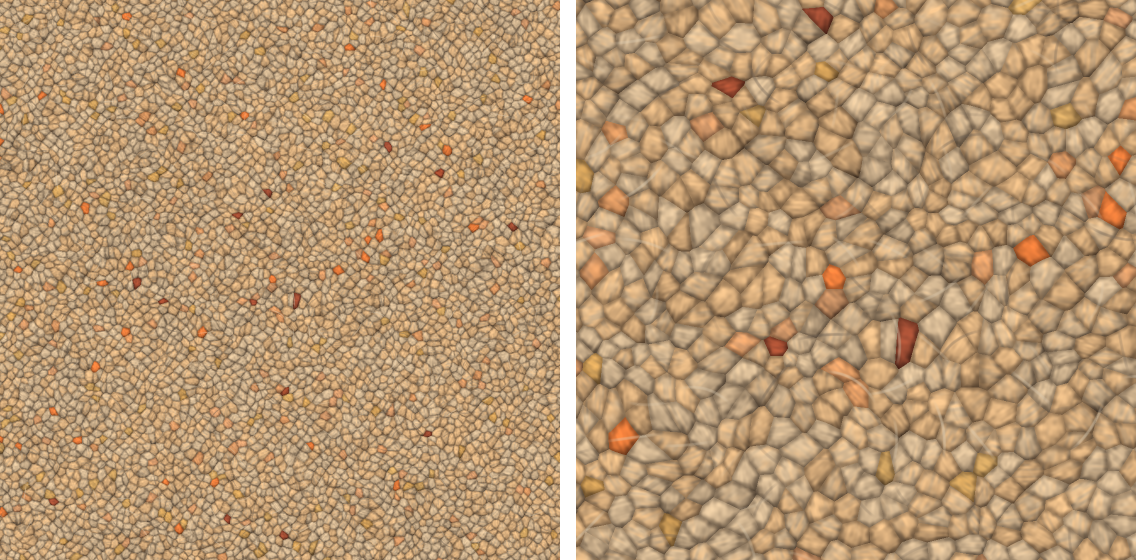
Left: the whole. Right: its middle third, enlarged.
A Shadertoy shader for this texture:

```glsl
// Nubby wool cloth: a diagonal, jittered cell pattern forms small round tufts.
// Each tuft is lit from above, streaked by fibres and tinted on its own;
// loose hairs lie on top. Four samples per pixel smooth the edges.

const float TUFTS_ACROSS = 72.0;
const float HAIRS_ACROSS = 34.0;
const float WEAVE_ANGLE = 0.72;
const vec2 LIGHT_DIR = vec2(-0.35, 0.94);

const vec3 GAP_BROWN = vec3(0.36, 0.30, 0.23);
const vec3 WOOL_CREAM = vec3(0.90, 0.785, 0.615);
const vec3 COOL_TINT = vec3(0.995, 0.99, 1.01);
const vec3 WARM_TINT = vec3(1.03, 0.95, 0.87);
const vec3 FLECK_ORANGE = vec3(1.08, 0.66, 0.40);
const vec3 FLECK_RED = vec3(0.82, 0.38, 0.30);
const vec3 FLECK_GOLD = vec3(1.00, 0.83, 0.42);
const vec3 HAIR_PALE = vec3(0.87, 0.81, 0.71);
const vec3 HAIR_DARK = vec3(0.42, 0.37, 0.32);

vec3 hash3(vec2 p) {
    vec3 q = fract(vec3(p.xyx) * vec3(0.1031, 0.1030, 0.0973));
    q += dot(q, q.yxz + 33.33);
    return fract((q.xxy + q.yzz) * q.zyx);
}

float valueNoise(vec2 p) {
    vec2 cell = floor(p);
    vec2 f = fract(p);
    f = f * f * (3.0 - 2.0 * f);
    float low = mix(hash3(cell).x, hash3(cell + vec2(1, 0)).x, f.x);
    float high = mix(hash3(cell + vec2(0, 1)).x, hash3(cell + vec2(1, 1)).x, f.x);
    return mix(low, high, f.y);
}

mat2 rotation(float angle) {
    float c = cos(angle), s = sin(angle);
    return mat2(c, s, -s, c);
}

// Finds the nearest tuft: its id, the offset from its centre, and
// the distances to the nearest and second nearest centres.
void nearestTuft(vec2 p, float jitter, out vec2 id, out vec2 offset, out vec2 dist) {
    vec2 cell = floor(p);
    dist = vec2(8.0);
    id = cell;
    offset = vec2(0.0);
    for (int y = -1; y <= 1; y++)
    for (int x = -1; x <= 1; x++) {
        vec2 candidate = cell + vec2(x, y);
        vec2 centre = candidate + 0.5 + jitter * (hash3(candidate + 57.0).xy - 0.5);
        vec2 delta = p - centre;
        float d = length(delta);
        if (d < dist.x) {
            dist = vec2(d, dist.x);
            id = candidate;
            offset = delta;
        } else {
            dist.y = min(dist.y, d);
        }
    }
}

// Most tufts blend cool and warm beige; a few are dyed flecks.
vec3 tuftTint(vec3 rnd, float variation) {
    vec3 tint = mix(COOL_TINT, WARM_TINT, smoothstep(0.2, 0.85, rnd.x + variation));
    tint = mix(tint, FLECK_GOLD, 0.55 * step(0.975, rnd.y));
    tint = mix(tint, FLECK_ORANGE, 0.40 * step(rnd.y, 0.025));
    tint = mix(tint, FLECK_ORANGE, step(0.994, rnd.z));
    return mix(tint, FLECK_RED, 0.85 * step(rnd.z, 0.003));
}

vec3 woolTufts(vec2 uv) {
    mat2 weave = rotation(WEAVE_ANGLE);
    vec2 warp = vec2(valueNoise(uv * 25.0), valueNoise(uv * 25.0 + 91.0)) - 0.5;
    vec2 p = weave * (uv * TUFTS_ACROSS + 0.9 * warp) + 150.0;
    vec2 id, offset, dist;
    nearestTuft(p, 0.72, id, offset, dist);
    vec3 rnd = hash3(id + 11.0);

    // Fibres run along a random direction in each tuft.
    vec2 along = rotation(6.2832 * rnd.y) * offset;
    float fibre = valueNoise(along * vec2(2.5, 8.0) + id * 17.0) - 0.5;
    float fuzz = valueNoise(uv * 330.0 + 40.0) - 0.5;
    float patches = valueNoise(uv * 9.0 + 5.0) - 0.5;

    // Rounded body, dark gaps between tufts and light from above.
    float body = smoothstep(0.0, 0.45, dist.y - dist.x + 0.12 * fuzz);
    float shade = 0.20 + 0.40 * body + 0.28 * (1.0 - 1.3 * dist.x * dist.x);
    shade += 0.24 * dot(offset, weave * LIGHT_DIR);
    shade += 0.24 * fibre + 0.22 * fuzz + 0.05 * patches + 0.16 * (rnd.z - 0.5);
    vec3 wool = mix(GAP_BROWN, WOOL_CREAM, clamp(shade, -0.2, 1.12));
    return wool * tuftTint(rnd, 0.5 * fibre + 0.2 * patches);
}

// Lays one short, slightly bent hair per cell over the wool.
vec3 addHairs(vec3 base, vec2 uv) {
    vec2 p = uv * HAIRS_ACROSS + 20.0;
    vec2 cell = floor(p);
    for (int y = -1; y <= 1; y++)
    for (int x = -1; x <= 1; x++) {
        vec2 id = cell + vec2(x, y);
        vec3 rnd = hash3(id + 203.0);
        vec2 q = rotation(3.1416 * rnd.z) * (p - id - rnd.xy);
        q.y += (rnd.x - 0.5) * q.x * q.x;
        float line = 1.0 - smoothstep(0.010, 0.045, abs(q.y));
        float ends = 1.0 - smoothstep(0.25, 0.25 + 0.45 * rnd.y, abs(q.x));
        vec3 hair = rnd.x > 0.4 ? HAIR_PALE : HAIR_DARK;
        base = mix(base, hair, 0.45 * rnd.y * line * ends);
    }
    return base;
}

void mainImage(out vec4 fragColor, in vec2 fragCoord) {
    vec3 sum = vec3(0.0);
    for (int i = 0; i < 4; i++) {
        vec2 subpixel = (vec2(i % 2, i / 2) - 0.5) * 0.5;
        vec2 uv = (fragCoord + subpixel) / iResolution.y;
        sum += addHairs(woolTufts(uv), uv);
    }
    fragColor = vec4(clamp(sum * 0.25, 0.0, 1.0), 1.0);
}
```
